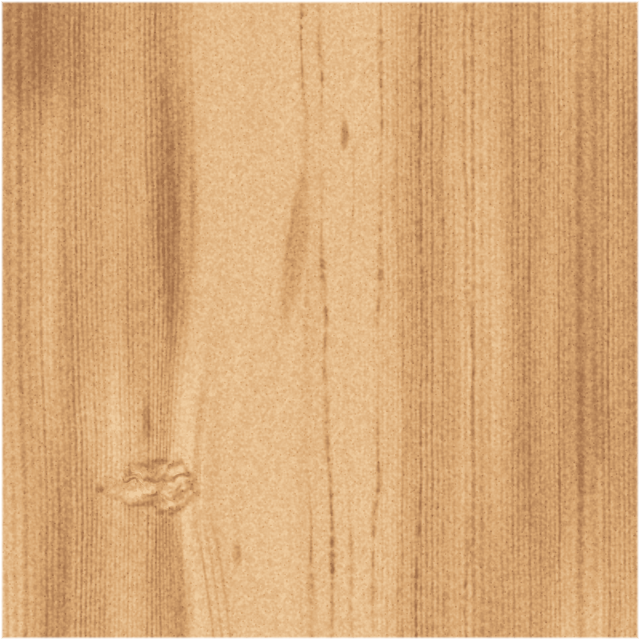
Reproduce this texture procedurally as a three.js fragment shader.

```glsl
// Pale pine board with vertical grain, a small knot, dark streaks and a thin white edge.
varying vec2 vUv;

float hash(vec2 p) {
  vec3 q = fract(p.xyx * 0.1031);
  q += dot(q, q.yzx + 33.33);
  return fract((q.x + q.y) * q.z);
}

float noise(vec2 p) {
  vec2 i = floor(p), f = fract(p);
  f = f * f * (3.0 - 2.0 * f);
  return mix(mix(hash(i), hash(i + vec2(1.0, 0.0)), f.x),
             mix(hash(i + vec2(0.0, 1.0)), hash(i + vec2(1.0, 1.0)), f.x), f.y);
}

float fbm(vec2 p) {
  return 0.55 * noise(p) + 0.3 * noise(p * 2.1 + 7.0) + 0.15 * noise(p * 4.3 + 19.0);
}

// Elongated stain, with edges frayed along the grain
float stain(vec2 p, vec2 centre, vec2 radius) {
  vec2 d = (p - centre) / radius;
  float e = dot(d, d) + 0.9 * (noise(p * vec2(90.0, 6.0)) - 0.5);
  return exp(-e * abs(e)) * (0.55 + 0.75 * noise(p * vec2(120.0, 9.0) + 4.0));
}

// Fine growth lines, each with its own darkness that drifts along its length
float growthLines(float g, float y) {
  float r = g * 112.0 + 4.0 * noise(vec2(g * 18.0, 3.0));
  float cell = floor(r), f = fract(r);
  float line = smoothstep(0.05, 0.5, f) * (1.0 - smoothstep(0.55, 0.95, f));
  float own = hash(vec2(cell, 5.0));
  float drift = noise(vec2(cell * 7.3, y * 5.0));
  float dashes = 0.6 + 0.8 * noise(vec2(cell * 3.7, y * 120.0));
  return line * (0.15 + 0.55 * own * own + 0.5 * drift) * dashes;
}

// Sparse, broken dark streaks through the clear middle of the board
float streaks(vec2 p) {
  float sum = 0.0;
  float ends = smoothstep(0.82, 0.9, p.y) + 1.0 - smoothstep(0.1, 0.25, p.y);
  for (int i = 0; i < 8; i++) {
    float k = float(i);
    float first = max(0.0, 1.0 - k / 3.0);
    float x = 0.47 + 0.038 * k + 0.02 * (noise(vec2(p.y * 2.6, k * 5.0)) - 0.5)
            + 0.007 * (noise(vec2(p.y * 16.0, k + 40.0)) - 0.5)
            + 0.025 * first * (1.0 - smoothstep(0.05, 0.4, p.y));
    float width = 0.002 + 0.0035 * noise(vec2(p.y * 14.0, k + 20.0));
    float strength = mix(0.25, 0.62, mod(k, 2.0)) * (1.0 - 0.06 * k) + 0.4 * first * ends;
    float broken = smoothstep(0.15, 0.75, noise(vec2(p.y * 7.0, k * 3.0 + 60.0)));
    float dashes = 0.3 + 1.1 * noise(vec2(p.y * 120.0, k + 80.0));
    float d = (p.x - x) / width;
    sum += exp(-d * d) * strength * (0.3 + 0.7 * broken) * dashes;
  }
  return sum;
}

// Small round pores, one in some of the cells
float pores(vec2 p) {
  vec2 cell = floor(p * 110.0);
  vec2 centre = 0.25 + 0.5 * vec2(hash(cell + 3.0), hash(cell + 57.0));
  float d = length(fract(p * 110.0) - centre);
  return (1.0 - smoothstep(0.05, 0.24, d)) * step(0.75, hash(cell + 91.0));
}

void main() {
  vec2 p = vUv;
  vec2 d = p - vec2(0.24, 0.24);

  // Grain coordinate, pinched toward the knot, mostly on its right
  float near = exp(-d.x * d.x / 0.02 - d.y * d.y / 0.06);
  float g = p.x + mix(0.12, 0.8, smoothstep(-0.03, 0.05, d.x)) * d.x * near
          + 0.01 * (noise(p * vec2(3.0, 2.0)) - 0.5)
          + 0.002 * (noise(p * vec2(20.0, 16.0)) - 0.5);

  // Clear middle, dense lines on both sides, broad bands of tone
  float sides = 1.0 - smoothstep(0.26, 0.33, g) + smoothstep(0.57, 0.68, g);
  float tone = 0.05 + 0.12 * sides;
  tone += growthLines(g, p.y) * (0.07 + 0.34 * sides);
  tone += (noise(vec2(g * 5.0 + 2.0, p.y * 1.6)) - 0.5) * (0.08 + 0.28 * sides);
  tone += (noise(vec2(g * 12.0, p.y * 1.8)) - 0.5) * (0.1 + 0.34 * sides);
  tone += (noise(vec2(g * 45.0, p.y * 2.5 + 9.0)) - 0.5) * (0.1 + 0.2 * sides);
  tone += streaks(p);

  // Wide lines fanning up from the knot, and dark arcs curving down from it
  tone += 0.6 * near * (1.0 - sides) * (noise(vec2(g * 75.0, p.y * 3.0)) - 0.5);
  float arc = (p.x - 0.275 - 0.11 * sqrt(max(0.0, 0.23 - p.y))) / 0.013;
  float arcLine = exp(-pow((fract(arc) - 0.5) / 0.2, 2.0));
  tone += 0.3 * arcLine * step(0.0, arc) * step(arc, 3.0) * (1.0 - smoothstep(0.12, 0.23, p.y));

  // Brown stains, and a pale patch above the knot
  tone += 0.42 * stain(p, vec2(0.275, 0.67), vec2(0.034, 0.21));
  tone += 0.3 * stain(p, vec2(0.1, 0.4), vec2(0.018, 0.5));
  tone += 0.34 * stain(p, vec2(0.06, 0.95), vec2(0.08, 0.12));
  tone += 0.3 * stain(p, vec2(0.98, 0.95), vec2(0.06, 0.25));
  tone += 0.24 * stain(p, vec2(0.9, 0.25), vec2(0.08, 0.2));
  tone += 0.4 * stain(p, vec2(0.265, 0.08), vec2(0.035, 0.11));
  vec2 leaning = p - vec2(0.12 * (p.y - 0.61), 0.0);
  tone += 0.5 * stain(leaning, vec2(0.459, 0.61), vec2(0.017, 0.105));
  tone += 0.5 * stain(p, vec2(0.54, 0.79), vec2(0.007, 0.022));
  tone += 0.5 * stain(p, vec2(0.37, 0.135), vec2(0.007, 0.018));
  tone += 0.4 * stain(p, vec2(0.23, 0.34), vec2(0.009, 0.035));
  tone -= 0.28 * stain(p, vec2(0.175, 0.34), vec2(0.05, 0.12));

  // Knot: crumpled relief inside a ragged rim
  vec2 q = d * vec2(42.0, 58.0) + 2.5 * fbm(d * 34.0 + 11.0);
  float relief = fbm(q) - fbm(q + vec2(-0.35, 0.45));
  float radius = length(d / vec2(0.062, 0.044)) + 1.1 * (fbm(d * 30.0 + 5.0) - 0.5);
  float inside = 1.0 - smoothstep(0.6, 1.25, radius);
  float rim = exp(-pow((radius - 0.95) / 0.14, 2.0));
  tone = mix(tone, 0.3 + 2.0 * relief, inside * 0.85);
  tone += 0.4 * rim * smoothstep(0.4, 0.75, noise(d * 32.0 + 3.0));

  // Fibre speckle on a turned lattice, and dark pores
  vec2 turned = mat2(0.8, 0.6, -0.6, 0.8) * p;
  tone += 0.36 * (noise(turned * 260.0 + 300.0) - 0.5) + 0.2 * (noise(p * 400.0) - 0.5);
  tone += 0.28 * pores(turned + 1.0);

  // Pale to honey to brown
  vec3 colour = mix(vec3(0.912, 0.758, 0.572), vec3(0.85, 0.655, 0.445), clamp(tone / 0.4, -0.4, 1.0));
  colour = mix(colour, vec3(0.67, 0.47, 0.31), clamp((tone - 0.4) / 0.6, 0.0, 1.1));

  // Thin white edge with a cream fade
  vec2 margin = min(p, 1.0 - p);
  colour = mix(vec3(1.0), colour, smoothstep(0.001, 0.0065, min(margin.x, margin.y)));
  gl_FragColor = vec4(colour, 1.0);
}
```
